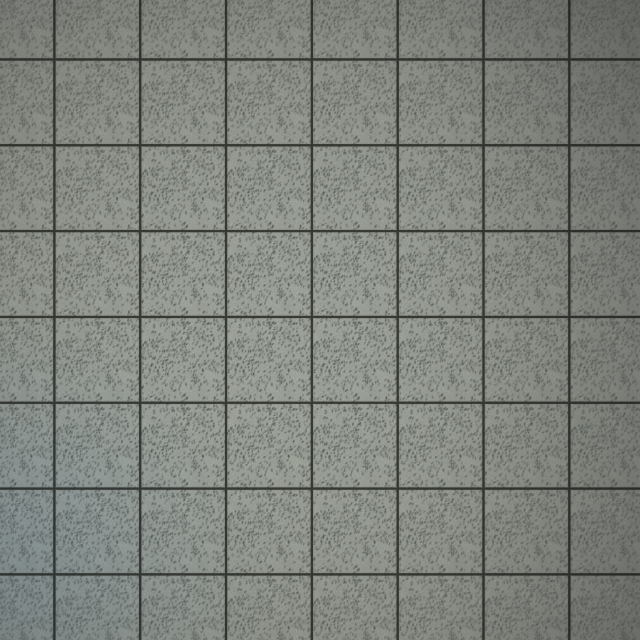
Reproduce this texture procedurally as a Shadertoy shader.

```glsl
// Square grey tiles with dark grout, about seven and a half across and down.
// Every tile repeats the same jittered, tilted flecks over faint gradient noise;
// a broad light fades and cools the wall toward its borders.

vec2 hash2(vec2 p) {
    vec3 q = fract(p.xyx * vec3(0.1031, 0.1030, 0.0973));
    q += dot(q, q.yzx + 33.33);
    return fract((q.xx + q.yz) * q.zy);
}

// Gradient noise that wraps after "period" cells
float gradientNoise(vec2 p, float period) {
    vec2 cell = floor(p), f = fract(p);
    vec2 w = f * f * f * (f * (f * 6.0 - 15.0) + 10.0);
    vec4 corner;
    for (int i = 0; i < 4; i++) {
        vec2 o = vec2(i & 1, i >> 1);
        float angle = 6.2832 * hash2(mod(cell + o, period) + 7.0).x;
        corner[i] = dot(vec2(cos(angle), sin(angle)), f - o);
    }
    return mix(mix(corner.x, corner.y, w.x), mix(corner.z, corner.w, w.x), w.y);
}

// Darkness of the flecks at p (0..1 in a tile); soft is the edge width in tiles
float flecks(vec2 p, float soft) {
    const float count = 36.0;
    vec2 cell = floor(p * count);
    float dark = 0.0;
    for (int y = -1; y <= 1; y++)
    for (int x = -1; x <= 1; x++) {
        vec2 neighbour = cell + vec2(x, y);
        vec2 id = mod(neighbour, count);
        vec2 jitter = hash2(id + 19.0), look = hash2(id + 83.0);
        vec2 d = p - (neighbour + jitter) / count;

        // Clumps, with fewer flecks near the foot of the tile
        float density = 0.43 + 0.45 * gradientNoise(id / 6.0, 6.0)
                      - 0.15 * (1.0 - smoothstep(0.05, 0.4, id.y / count));
        float present = step(look.x, density);

        // Thin ellipse leaning at a random angle
        float angle = 1.1 + 1.3 * (look.y - 0.5);
        vec2 axis = vec2(cos(angle), sin(angle));
        vec2 local = vec2(dot(d, axis), dot(d, vec2(-axis.y, axis.x)));
        float size = mix(0.006, 0.012, fract(look.y * 7.3));
        float edge = length(local * vec2(0.58, 1.0)) - size;
        float shade = mix(0.35, 1.0, fract(look.x * 23.7));
        dark = max(dark, present * shade * (1.0 - smoothstep(-soft, soft, edge)));
    }
    return dark;
}

void mainImage(out vec4 fragColor, in vec2 fragCoord) {
    const float pitch = 0.1341;
    vec2 uv = fragCoord / iResolution.xy;
    float pixel = 1.0 / min(iResolution.x, iResolution.y);
    vec2 tile = fract((uv - vec2(0.0850, 0.1025)) / pitch);

    // Distance from the light centre also softens the flecks
    vec2 fromLight = uv - vec2(0.42, 0.45);
    float falloff = dot(fromLight, fromLight);
    float soft = 0.6 * pixel / pitch + 0.003 + 0.010 * falloff;

    // Stone body: faint clouds and fine grain
    vec3 color = vec3(0.605, 0.623, 0.590);
    color *= 1.0 + 0.045 * gradientNoise(tile * 5.0, 5.0)
                 + 0.07 * gradientNoise(tile * 48.0, 48.0);
    float fleck = flecks(tile, soft) * (0.82 - 0.55 * min(falloff, 0.6));
    color = mix(color, vec3(0.285, 0.305, 0.285), fleck);

    // Grout with a soft shaded rim
    vec2 toJoint = (0.5 - abs(tile - 0.5)) * pitch;
    float joint = min(toJoint.x, toJoint.y);
    color *= 1.0 - 0.10 * (1.0 - smoothstep(0.001, 0.005, joint));
    float grout = 1.0 - smoothstep(-0.6 * pixel, 0.6 * pixel, joint - 0.0018);
    color = mix(color, vec3(0.205, 0.212, 0.190), 0.96 * grout);

    // Uneven light, with a cool cast at the lower left
    color *= 1.01 - 0.50 * falloff - 0.06 * smoothstep(0.6, 1.0, uv.x);
    float cool = 1.0 - smoothstep(0.0, 0.45, length(uv - vec2(0.0, 0.12)));
    color *= mix(vec3(1.0), vec3(0.95, 1.0, 1.06), cool);
    fragColor = vec4(color, 1.0);
}
```
